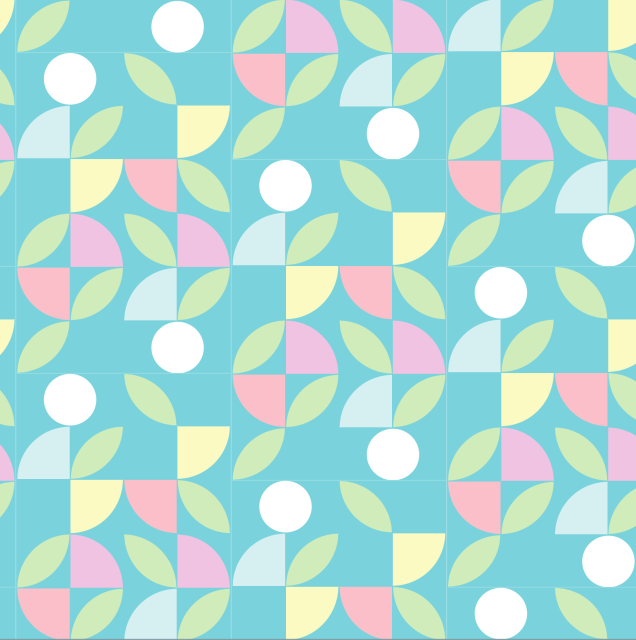
This pattern is drawn by a Shadertoy shader. Its source:

```glsl
// Pastel mosaic of leaves, quarter discs and dots in a stepped repeat on aqua

const int LEAF_RISING = 1, LEAF_FALLING = 2, PALE = 3, YELLOW = 4, PINK = 5, LILAC = 6;

// Pieces of one tile, four cells across and six down; 0 is empty
const int pieces[24] = int[24](
    0, 0, 2, 0,
    3, 1, 0, 4,
    0, 4, 5, 2,
    1, 6, 2, 6,
    5, 1, 3, 1,
    1, 0, 0, 0);

float coverage(float dist, float pixel) {
    return 1.0 - smoothstep(-0.7 * pixel, 0.7 * pixel, dist);
}

// Quarter disc centred on one corner of the unit cell
float quarterDisc(vec2 f, vec2 corner) {
    vec2 edge = abs(f - 0.5) - 0.493;
    return max(length(f - corner) - 0.987, max(edge.x, edge.y));
}

// Overlap of two discs centred on opposite corners
float leaf(vec2 f, vec2 corner) {
    return max(length(f - corner), length(f - 1.0 + corner)) - 0.987;
}

float pieceDistance(int kind, vec2 f) {
    if (kind == LEAF_RISING) return leaf(f, vec2(0, 0));
    if (kind == LEAF_FALLING) return leaf(f, vec2(1, 0));
    if (kind == PALE) return quarterDisc(f, vec2(1, 1));
    if (kind == YELLOW) return quarterDisc(f, vec2(0, 0));
    if (kind == PINK) return quarterDisc(f, vec2(1, 0));
    if (kind == LILAC) return quarterDisc(f, vec2(0, 1));
    return 1.0;
}

vec3 pieceColor(int kind) {
    if (kind == PALE) return vec3(0.84, 0.94, 0.95);
    if (kind == YELLOW) return vec3(0.985, 0.98, 0.76);
    if (kind == PINK) return vec3(0.98, 0.75, 0.79);
    if (kind == LILAC) return vec3(0.94, 0.765, 0.89);
    return vec3(0.815, 0.925, 0.73);
}

void mainImage(out vec4 fragColor, in vec2 fragCoord) {
    // Cell units, y pointing down from the top edge
    float pixel = 11.968 / iResolution.y;
    vec2 p = vec2(fragCoord.x, iResolution.y - fragCoord.y) * pixel - vec2(0.296, 0.982);

    // Each tile column sits a third of a tile lower than the one before
    float column = floor(p.x / 4.028);
    vec2 tile = vec2(p.x - 4.028 * column, mod(p.y - 2.0 * column, 6.0));

    // Slight uneven spacing of the rows
    vec2 art = tile + vec2(-0.015, 0.018 * sin(tile.y * 6.2832 / 6.0));
    vec2 cell = clamp(floor(art), vec2(0), vec2(3, 5));
    int kind = pieces[int(cell.y) * 4 + int(cell.x)];

    vec3 color = vec3(0.48, 0.827, 0.863);
    color = mix(color, pieceColor(kind), coverage(pieceDistance(kind, art - cell), pixel));

    // White dots straddling two cells
    float dots = min(length(art - vec2(1, 0.5)), length(art - vec2(3.01, 5.51))) - 0.49;
    color = mix(color, vec3(1), coverage(dots, pixel));

    // Faint seams between tiles
    vec2 seam = min(tile, vec2(4.028, 6) - tile) - 0.008;
    float seamLight = max(0.35 * coverage(seam.x, pixel), 0.25 * coverage(seam.y, pixel));
    color = mix(color, vec3(0.92, 0.97, 0.97), seamLight);

    // Grey hairline along the bottom edge
    float hairline = fragCoord.y * pixel - 0.022;
    color = mix(color, vec3(0.5, 0.6, 0.63), 0.9 * coverage(hairline, pixel));

    fragColor = vec4(color, 1);
}
```
